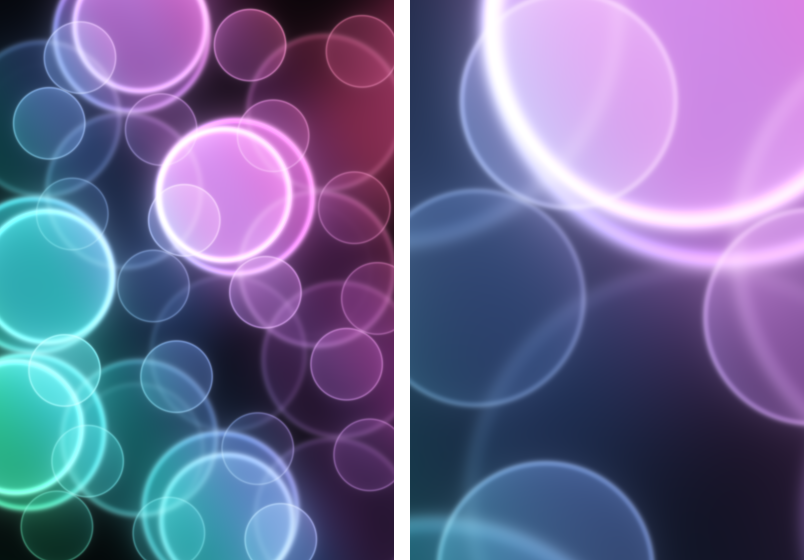
Left, the full canvas; right, a detail of the centre.
Write a WebGL 2 fragment shader that draws this background.

```glsl
#version 300 es
precision highp float;

uniform vec2 u_resolution;
out vec4 fragColor;

#define LARGE_COUNT 13
#define SMALL_COUNT 21
#define LARGE_RADIUS 0.138
#define TWIN_RADIUS 0.118
#define SMALL_RADIUS 0.064
#define LARGE_BLUR 0.0065
#define SMALL_BLUR 0.0021
#define LARGE_OFFSET vec2(0.05, -0.05)
#define SMALL_OFFSET vec2(0.37, 0.21)
#define LIGHT_SPREAD 0.022
#define FOG_SCALE 3.2

const vec3 GREEN   = vec3(0.08, 0.76, 0.50);
const vec3 TEAL    = vec3(0.10, 0.70, 0.74);
const vec3 BLUE    = vec3(0.30, 0.48, 0.90);
const vec3 PURPLE  = vec3(0.72, 0.36, 0.92);
const vec3 MAGENTA = vec3(0.76, 0.27, 0.76);
const vec3 PINK    = vec3(0.92, 0.26, 0.50);

// Light pools: position and gain
const vec3 LIGHTS[4] = vec3[4](
    vec3(0.24, 0.93, 0.65), vec3(0.42, 0.65, 1.0),
    vec3(0.06, 0.37, 1.7),  vec3(0.40, 0.10, 0.45));

vec2 hash2(vec2 p) {
    vec3 q = fract(p.xyx * vec3(0.1031, 0.1030, 0.0973));
    q += dot(q, q.yzx + 33.33);
    return fract((q.xx + q.yz) * q.zy);
}

float gradientDot(vec2 cell, vec2 offset, vec2 f) {
    float angle = 6.2832 * hash2(cell + offset + 17.0).x;
    return dot(vec2(cos(angle), sin(angle)), f - offset);
}

float gradientNoise(vec2 p) {
    vec2 cell = floor(p), f = fract(p);
    vec2 u = f * f * f * (f * (f * 6.0 - 15.0) + 10.0);
    vec2 e = vec2(0.0, 1.0);
    return mix(mix(gradientDot(cell, e.xx, f), gradientDot(cell, e.yx, f), u.x),
               mix(gradientDot(cell, e.xy, f), gradientDot(cell, e.yy, f), u.x), u.y);
}

// Diagonal spectrum from green at lower left to pink at upper right
vec3 spectrum(vec2 uv) {
    float t = dot(uv, vec2(0.75, 0.55));
    vec3 hue = mix(GREEN, TEAL, smoothstep(0.10, 0.30, t));
    hue = mix(hue, BLUE, smoothstep(0.36, 0.58, t));
    hue = mix(hue, PURPLE, smoothstep(0.57, 0.75, t));
    hue = mix(hue, MAGENTA, smoothstep(0.78, 0.92, t));
    return mix(hue, PINK, smoothstep(0.92, 1.12, t));
}

float lightAt(vec2 p) {
    float sum = 0.0;
    for (int i = 0; i < 4; i++) {
        vec2 v = p - LIGHTS[i].xy;
        sum += LIGHTS[i].z * exp(-dot(v, v) / LIGHT_SPREAD);
    }
    return sum;
}

// Evenly spread quasi-random points
vec2 scatter(int i, vec2 offset) {
    return fract(float(i) * vec2(0.75488, 0.56984) + offset);
}

vec3 screenBlend(vec3 base, vec3 layer) {
    return 1.0 - (1.0 - base) * (1.0 - clamp(layer, 0.0, 1.0));
}

// Translucent disc with a glowing rim
vec3 addDisc(vec3 base, vec3 hue, vec2 v, float radius, float blur, float fill, float rim) {
    float d = length(v) - radius;
    float shade = 0.92 + 0.18 * v.y / radius;
    float body = fill * shade * (1.0 - smoothstep(-blur, blur, d));
    float glow = rim * (exp(-d * d / (blur * blur)) + 0.3 * exp(-abs(d) / (4.0 * blur)));
    return screenBlend(base, hue * body + mix(hue, vec3(1.0), 0.3) * glow);
}

void main() {
    vec2 p = gl_FragCoord.xy / u_resolution.y;
    vec2 scale = vec2(u_resolution.x / u_resolution.y, 1.0);
    vec2 uv = p / scale;
    vec3 hue = spectrum(uv);

    // Dark misty backdrop
    float mist = smoothstep(-0.35, 0.5, gradientNoise(p * FOG_SCALE + 4.0));
    float fog = (0.03 + 0.34 * mist) * mix(0.4, 1.25, uv.x) + 0.12 * lightAt(p);
    vec3 color = vec3(0.008, 0.01, 0.018) + hue * fog;

    // Large soft discs, each with an inner twin where the light is strong
    for (int i = 1; i <= LARGE_COUNT; i++) {
        vec2 center = scatter(i, LARGE_OFFSET) * scale;
        vec2 rnd = hash2(vec2(float(i), 5.0));
        float power = min(0.12 + 0.15 * rnd.x + lightAt(center), 1.1);
        float twin = power * smoothstep(0.3, 0.8, power);
        float angle = 6.2832 * rnd.y;
        vec2 shift = 0.022 * vec2(cos(angle), sin(angle));
        color = addDisc(color, hue, p - center, LARGE_RADIUS, LARGE_BLUR, 0.62 * power, 0.65 * power);
        color = addDisc(color, mix(hue, vec3(1.0), 0.1), p - center - shift, TWIN_RADIUS,
                        LARGE_BLUR, 0.75 * twin, 0.9 * twin);
    }

    // Small crisp discs
    float crisp = max(SMALL_BLUR, 0.8 / u_resolution.y);
    for (int i = 1; i <= SMALL_COUNT; i++) {
        vec2 center = scatter(i, SMALL_OFFSET) * scale;
        float power = 0.12 + 0.32 * hash2(vec2(float(i), 9.0)).x + 0.3 * min(lightAt(center), 1.0);
        vec3 tint = mix(hue, vec3(1.0), 0.3 * power);
        color = addDisc(color, tint, p - center, SMALL_RADIUS, crisp, power, 0.2 + 0.4 * power);
    }
    fragColor = vec4(color, 1.0);
}
```
